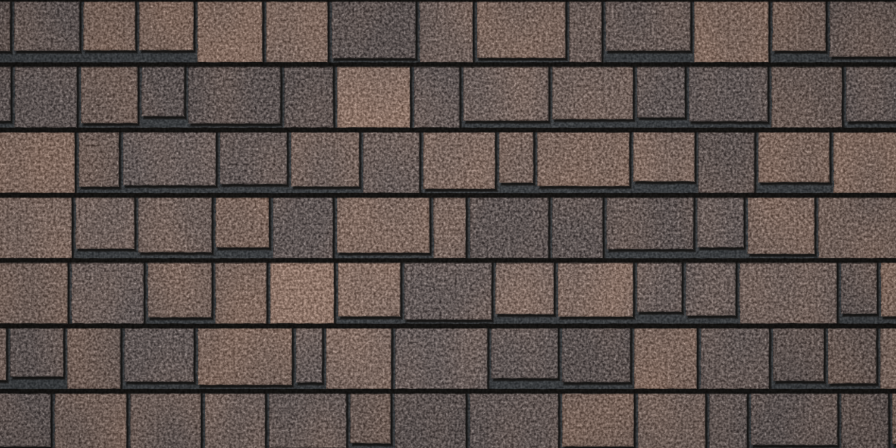
This texture is drawn by a Shadertoy shader. Its source:

```glsl
const float ROW_HEIGHT = 0.1458;
const float TAB_PITCH = 0.154;

float hash(vec2 p) {
    vec3 q = fract(vec3(p.xyx) * vec3(0.1031, 0.1030, 0.0973));
    q += dot(q, q.yzx + 33.33);
    return fract((q.x + q.y) * q.z);
}

vec2 gradient(vec2 cell) {
    float angle = 6.2832 * hash(cell + 17.0);
    return vec2(cos(angle), sin(angle));
}

float gradientNoise(vec2 p) {
    vec2 i = floor(p), f = p - i;
    vec2 w = f * f * f * (f * (f * 6.0 - 15.0) + 10.0);
    vec2 e = vec2(1.0, 0.0);
    float bottom = mix(dot(gradient(i), f), dot(gradient(i + e), f - e), w.x);
    float top = mix(dot(gradient(i + e.yx), f - e.yx), dot(gradient(i + e.xx), f - e.xx), w.x);
    return mix(bottom, top, w.y);
}

// Left side of a tab, shifted at random from an even spacing
float tabEdge(float index, float row) {
    return TAB_PITCH * (index + 0.58 * (hash(vec2(index + 40.0, row * 7.0 + 11.0)) - 0.5));
}

// Distance to a tab that hangs from the top of its row
float tabDistance(vec2 p, float left, float right, float bottom) {
    return max(max(left - p.x, p.x - right), p.y - bottom);
}

float coverage(float d, float softness) {
    return 1.0 - smoothstep(-softness, softness, d);
}

void mainImage(out vec4 fragColor, in vec2 fragCoord) {
    vec2 uv = fragCoord / iResolution.y;
    float pixel = 0.75 / iResolution.y;

    // Row coordinates, with y measured downwards
    float depth = 1.0 - uv.y - 0.0026;
    float row = floor(depth / ROW_HEIGHT);
    vec2 p = vec2(uv.x, depth - row * ROW_HEIGHT);
    p += 0.0012 * vec2(gradientNoise(uv * 45.0), gradientNoise(uv * 45.0 + 70.0));

    // Tab under this point
    float index = floor(p.x / TAB_PITCH);
    if (p.x < tabEdge(index, row)) index -= 1.0;
    else if (p.x >= tabEdge(index + 1.0, row)) index += 1.0;
    float left = tabEdge(index, row);
    float right = tabEdge(index + 1.0, row) - 0.0085;
    vec2 id = vec2(index + 9.0, row * 3.0 + 5.0);
    float cut = hash(id + 31.0);
    float bottom = cut < 0.36 ? 0.137 : mix(0.108, 0.128, fract(cut * 7.0));

    // Mineral granules and broad weathering
    float grain = gradientNoise(uv * 143.0) + 0.8 * gradientNoise(uv * 211.0 + 50.0);
    float weather = gradientNoise(uv * vec2(9.0, 5.0) + 20.0);

    // Slate underlay with the shadow cast by the tab
    vec3 shadowColor = vec3(0.075, 0.07, 0.065);
    vec3 color = vec3(0.225, 0.235, 0.245) + 0.09 * grain;
    float shadow = tabDistance(p - vec2(0.0045, 0.006), left, right, bottom);
    color = mix(color, shadowColor, 0.92 * coverage(shadow, 0.0015 + pixel));

    // Brown tab
    float warmth = clamp(pow(hash(id), 1.3) + 0.45 * weather, 0.0, 1.0);
    vec3 tabColor = mix(vec3(0.355, 0.322, 0.316), vec3(0.51, 0.42, 0.375), warmth);
    tabColor *= 0.96 + 0.1 * hash(id + 63.0);
    tabColor += grain * vec3(0.19, 0.18, 0.175);
    tabColor += 0.07 * smoothstep(0.2, 0.5, gradientNoise(uv * 170.0 + 90.0));
    float d = tabDistance(p, left, right, bottom);
    tabColor *= 1.0 - 0.25 * smoothstep(-0.004, 0.0, d);
    color = mix(color, tabColor, coverage(d, pixel));

    // Dark overlap between rows
    float overlap = smoothstep(0.1365 - pixel, 0.1365 + pixel, p.y);
    overlap = max(overlap, 0.8 * (1.0 - smoothstep(0.0, 0.004, p.y)));
    color = mix(color, shadowColor + 0.03 * grain, overlap);

    // Gentle falloff towards the borders
    vec2 centered = uv / vec2(iResolution.x / iResolution.y, 1.0) - 0.5;
    color *= 1.04 - 0.3 * dot(centered, centered);
    fragColor = vec4(clamp(color, 0.0, 1.0), 1.0);
}
```
